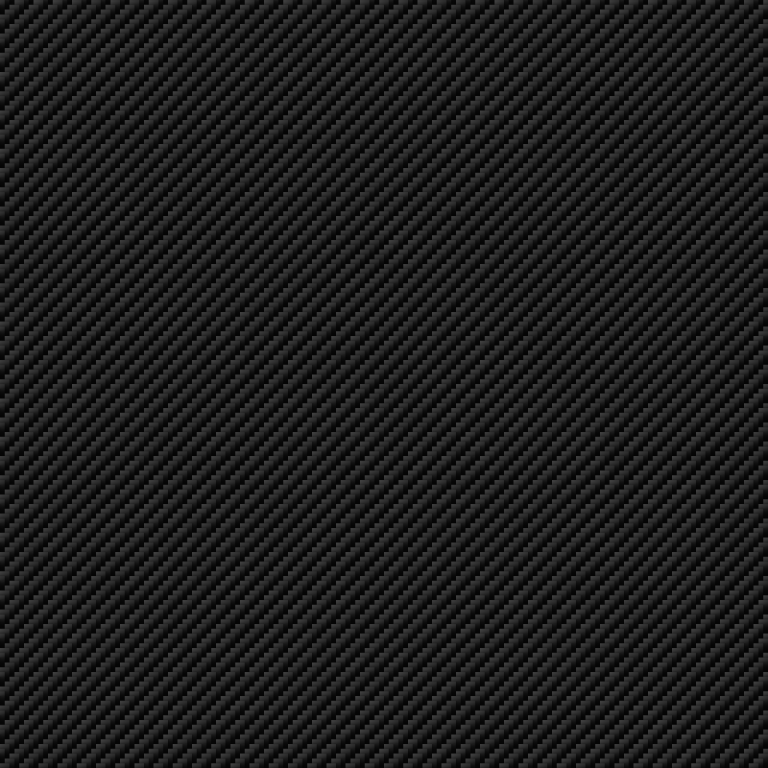
A Shadertoy shader for this texture:

```glsl
#define REPEATS 40.0        // twill repeats across and down
#define FLOAT_CELLS 2.0     // cells each tow passes over, then under
#define SHADOW_GREY 0.018
#define WARP_GREY 0.11      // lit end of the upright tows
#define WEFT_LOW 0.105
#define WEFT_HIGH 0.27
#define EDGE_DARKENING 0.15
#define WEAR 0.12           // brightness change between floats
#define SAMPLES 4           // antialiasing samples per axis

const float PERIOD = 2.0 * FLOAT_CELLS;
const float CELLS = REPEATS * PERIOD;

float hash(vec2 cell) {
    return fract(sin(dot(cell, vec2(27.17, 61.73))) * 4375.85);
}

// Brightness factor that differs per float and wraps at the borders
float wear(vec2 floatId) {
    return 1.0 + WEAR * (hash(mod(floatId, CELLS)) - 0.5);
}

// Darkens both sides of a tow, where t runs from 0 to 1 across it
float rounded(float t) {
    return 1.0 - EDGE_DARKENING * pow(abs(2.0 * t - 1.0), 3.0);
}

// Grey level of the twill weave at a point of the unit square
float weave(vec2 uv) {
    vec2 grid = fract(uv) * CELLS;
    vec2 cell = floor(grid);
    vec2 local = fract(grid);
    float phase = mod(cell.x - cell.y, PERIOD);

    // Level tow on top: lit from the upper left
    if (phase < FLOAT_CELLS) {
        float along = (phase + local.x) / FLOAT_CELLS;
        float light = 0.55 * local.y + 0.45 * (1.0 - along);
        float tow = mix(WEFT_LOW, WEFT_HIGH, light);
        return tow * rounded(local.y) * wear(cell - vec2(phase, 0.0));
    }

    // Upright tow on top: falls from its lit upper end into shadow
    float depth = phase - FLOAT_CELLS;
    float along = (FLOAT_CELLS - 1.0 - depth + local.y) / FLOAT_CELLS;
    float tow = mix(SHADOW_GREY, WARP_GREY, pow(along, 2.5));
    vec2 floatId = cell - vec2(0.0, FLOAT_CELLS - 1.0 - depth);
    return tow * rounded(local.x) * wear(floatId);
}

void mainImage(out vec4 fragColor, in vec2 fragCoord) {
    // Average a grid of points inside each pixel
    float grey = 0.0;
    for (int j = 0; j < SAMPLES; j++) {
        for (int i = 0; i < SAMPLES; i++) {
            vec2 offset = (vec2(i, j) + 0.5) / float(SAMPLES) - 0.5;
            grey += weave((fragCoord + offset) / iResolution.xy);
        }
    }
    grey /= float(SAMPLES * SAMPLES);
    fragColor = vec4(vec3(grey), 1.0);
}
```
